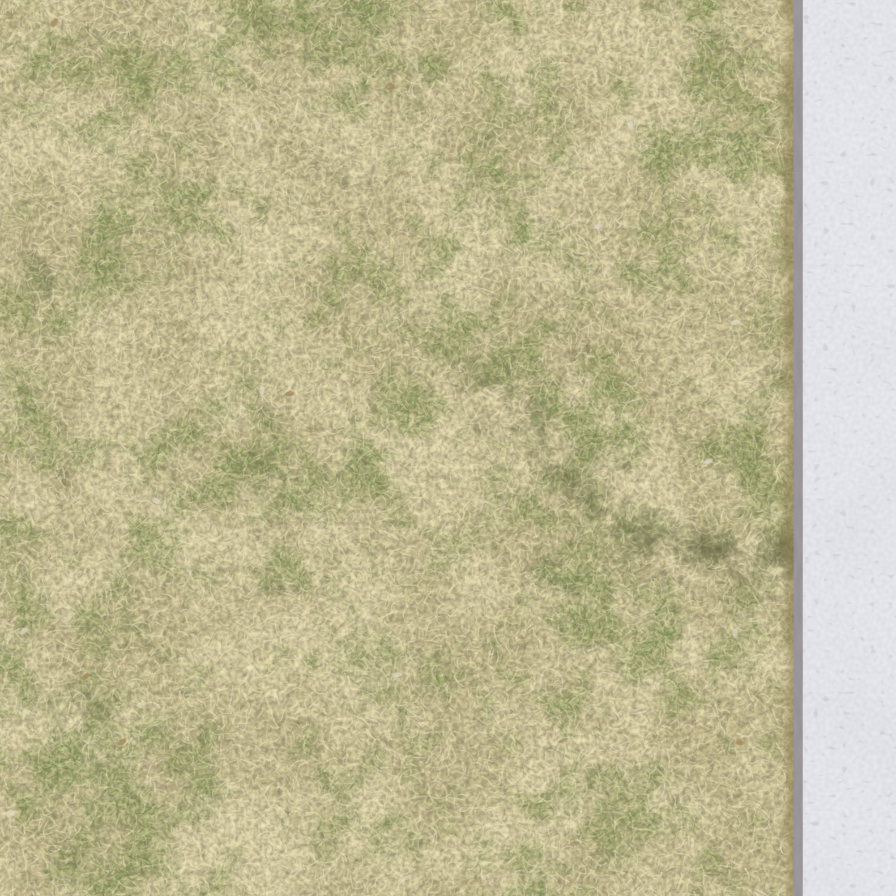
A Shadertoy shader for this texture:

```glsl
// Worn lawn seen from above, beside a pale rendered wall with a grey edge strip.
// Gradient noise lays out soil, turf and a dark hollow; layers of curved blades
// scattered one per grid cell add dry straw, green grass and thin shadows.

vec2 hash2(vec2 p) {
    vec3 q = fract(p.xyx * vec3(0.1031, 0.1030, 0.0973));
    q += dot(q, q.yzx + 33.33);
    return fract((q.xx + q.yz) * q.zy);
}

mat2 rotation(float a) {
    return mat2(cos(a), sin(a), -sin(a), cos(a));
}

float cornerSlope(vec2 cell, vec2 offset) {
    float a = 6.2832 * hash2(cell).x;
    return dot(vec2(cos(a), sin(a)), offset);
}

float gradientNoise(vec2 p) {
    vec2 i = floor(p), f = fract(p);
    vec2 u = f * f * f * (f * (f * 6.0 - 15.0) + 10.0);
    vec2 e = vec2(1.0, 0.0);
    return mix(mix(cornerSlope(i, f), cornerSlope(i + e.xy, f - e.xy), u.x),
               mix(cornerSlope(i + e.yx, f - e.yx), cornerSlope(i + e.xx, f - e.xx), u.x), u.y);
}

float fbm(vec2 p) {
    float sum = 0.0, amp = 0.6;
    for (int i = 0; i < 5; i++) {
        sum += amp * gradientNoise(p);
        p = rotation(0.6) * p * 2.03 + 17.3;
        amp *= 0.58;
    }
    return sum;
}

// Coverage of one layer of bent blades, one per grid cell
float blades(vec2 p, float scale, float seed, float halfWidth, float soft) {
    vec2 g = rotation(seed) * p * scale + seed * 31.7 + 200.0;
    float cover = 0.0;
    for (int y = -1; y <= 1; y++)
    for (int x = -1; x <= 1; x++) {
        vec2 cell = floor(g) + vec2(x, y);
        vec2 place = hash2(cell + seed), shape = hash2(cell + seed + 57.0);
        vec2 q = rotation(6.2832 * shape.x) * (g - cell - 0.2 - 0.6 * place);
        q.y += (place.x - 0.5) * 1.8 * q.x * q.x;
        float reach = 0.12 + 0.42 * shape.y;
        float d = length(vec2(max(abs(q.x) - reach, 0.0), q.y)) / scale;
        float blade = 1.0 - smoothstep(halfWidth - soft, halfWidth + soft, d);
        cover = max(cover, blade * (0.35 + 0.65 * place.y));
    }
    return cover;
}

vec3 lawn(vec2 p, float soft) {
    // Broad soil and turf patches
    float patches = fbm(p * 6.0 + 3.7);
    float tufts = fbm(p * 21.0 + 40.0);
    float turf = smoothstep(-0.12, 0.42, patches * 0.75 + tufts * 0.65);
    float dry = smoothstep(-0.3, 0.3, fbm(p * 9.0 + 71.0));
    vec3 col = mix(vec3(0.73, 0.69, 0.53), vec3(0.81, 0.77, 0.615), dry);
    col = mix(col, vec3(0.58, 0.61, 0.40), 0.72 * turf);

    // Dark hollow winding down toward the wall, plus scattered damp spots
    float path = 0.38 + 0.20 * (1.0 - smoothstep(0.49, 0.77, p.x)) + 0.07 * gradientNoise(p * 13.0);
    float off = (p.y - path) / 0.036;
    float hollow = exp(-off * off) * smoothstep(0.49, 0.55, p.x);
    hollow *= smoothstep(-0.35, 0.25, tufts) * (0.6 + 0.4 * smoothstep(0.65, 0.8, p.x));
    float damp = smoothstep(0.22, 0.6, fbm(p * 12.0 + 113.0) + 0.3 * patches);
    col = mix(col, vec3(0.40, 0.41, 0.27), clamp(0.75 * hollow + 0.5 * damp, 0.0, 0.85));

    // Fine crumbs of soil
    col *= 1.0 + 0.17 * gradientNoise(p * 95.0) + 0.20 * gradientNoise(p * 210.0);

    // Shadows, green grass, then straw on top
    for (int i = 0; i < 3; i++) {
        float k = float(i);
        float shadow = blades(p, 62.0 + 21.0 * k, 1.3 + k, 0.0007, soft);
        col = mix(col, vec3(0.47, 0.45, 0.30), shadow * (0.24 + 0.26 * turf));
        float grass = blades(p, 50.0 + 19.0 * k, 5.1 + k, 0.0008, soft);
        col = mix(col, vec3(0.43, 0.54, 0.28), grass * 0.75 * turf);
    }
    for (int i = 0; i < 4; i++) {
        float k = float(i);
        float straw = blades(p, 44.0 + 17.0 * k, 9.4 + k, 0.0007, soft);
        col = mix(col, vec3(0.92, 0.89, 0.74), straw * (0.62 - 0.25 * turf) * (1.0 - 0.6 * hollow));
    }

    // Rare fallen leaves and pale pebbles
    vec2 g = p * 26.0, cell = floor(g), r = hash2(cell + 11.0);
    vec2 q = rotation(6.2832 * r.y) * (fract(g) - 0.3 - 0.4 * hash2(cell + 83.0));
    float fleck = 1.0 - smoothstep(0.06, 0.13, length(q * vec2(0.7, 1.4)));
    vec3 fleckColor = r.y < 0.5 ? vec3(0.66, 0.52, 0.34) : vec3(0.88, 0.86, 0.79);
    col = mix(col, fleckColor, fleck * 0.7 * step(0.965, r.x));

    // Brown soil line along the wall
    return mix(col, vec3(0.56, 0.50, 0.33), 0.6 * smoothstep(0.868, 0.885, p.x + 0.012 * tufts));
}

vec3 wall(vec2 p) {
    float grain = gradientNoise(p * 190.0);
    float pits = smoothstep(0.30, 0.55, gradientNoise(p * vec2(95.0, 130.0) + 9.0));
    return vec3(0.888, 0.89, 0.912) + 0.035 * grain + 0.02 * fbm(p * 8.0) - 0.06 * pits;
}

void mainImage(out vec4 fragColor, in vec2 fragCoord) {
    vec2 p = fragCoord / iResolution.y;
    float pixel = 1.0 / iResolution.y;
    vec3 strip = vec3(0.60, 0.585, 0.60) + 0.03 * gradientNoise(p * vec2(160.0, 40.0));
    vec3 col = lawn(p, max(pixel, 0.0008));
    col = mix(col, strip, smoothstep(0.886 - pixel, 0.886 + pixel, p.x));
    col = mix(col, wall(p), smoothstep(0.896 - pixel, 0.896 + pixel, p.x));
    fragColor = vec4(clamp(col, 0.0, 1.0), 1.0);
}
```
